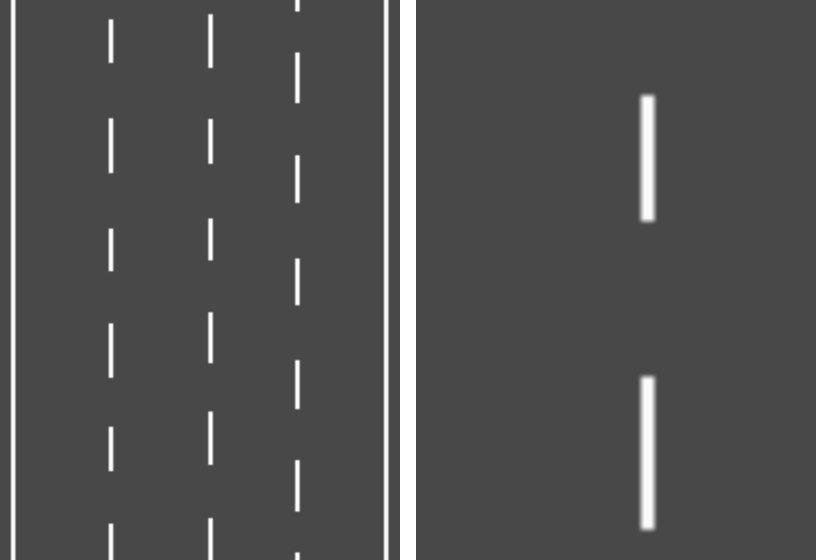
Left, the full canvas; right, a detail of the centre.
Reproduce this pattern procedurally as a Shadertoy shader.

```glsl
// Four-lane road from above: two solid edge lines and three columns of uneven dashes.
#define ASPHALT vec3(0.282)
#define PAINT vec3(0.985)
#define LEFT_EDGE 0.0236
#define RIGHT_EDGE 0.6901
#define ROAD_WIDTH 0.7148
#define HALF_WIDTH 0.0040
#define SOFTNESS 0.0026
#define DRIFT_RATE 1.2

// Soft coverage of a band around zero
float band(float d, float halfSize) {
    return 1.0 - smoothstep(-SOFTNESS, SOFTNESS, abs(d) - halfSize);
}

// place: x, first centre from the top, pitch, crowding toward both ends
// drift: amplitude and phase of the centre offsets
// size: mean length, variation, rate and phase of the variation
float dashColumn(vec2 p, vec4 place, vec2 drift, vec4 size) {
    float dashes = 0.0;
    for (int i = -1; i <= 5; i++) {
        float n = float(i);
        float m = n - 2.0;
        float centre = place.y + place.z * n - place.w * m * m * m * m * m;
        centre += drift.x * sin(DRIFT_RATE * n + drift.y);
        float dashLength = size.x + size.y * sin(size.z * n + size.w);
        dashes = max(dashes, band(p.y - centre, 0.5 * dashLength));
    }
    return dashes * band(p.x - place.x, HALF_WIDTH);
}

void mainImage(out vec4 fragColor, in vec2 fragCoord) {
    // Canvas height is one unit, y runs down from the top
    vec2 uv = fragCoord / iResolution.xy;
    vec2 p = vec2(uv.x * ROAD_WIDTH, 1.0 - uv.y);

    // Solid edge lines
    float paint = max(band(p.x - LEFT_EDGE, HALF_WIDTH),
                      band(p.x - RIGHT_EDGE, HALF_WIDTH));

    // Dashed lane dividers
    paint = max(paint, dashColumn(p, vec4(0.1983, 0.0781, 0.1816, 0.0),
                                  vec2(0.0052, -1.1), vec4(0.0872, 0.0111, 2.8, -1.0)));
    paint = max(paint, dashColumn(p, vec4(0.3763, 0.0710, 0.1784, 0.0),
                                  vec2(0.0033, 0.8), vec4(0.0853, 0.0117, 1.6, 2.0)));
    paint = max(paint, dashColumn(p, vec4(0.5315, 0.1361, 0.1836, 0.00009),
                                  vec2(0.0), vec4(0.0879, 0.0046, 1.2, -3.7)));

    fragColor = vec4(mix(ASPHALT, PAINT, paint), 1.0);
}
```
